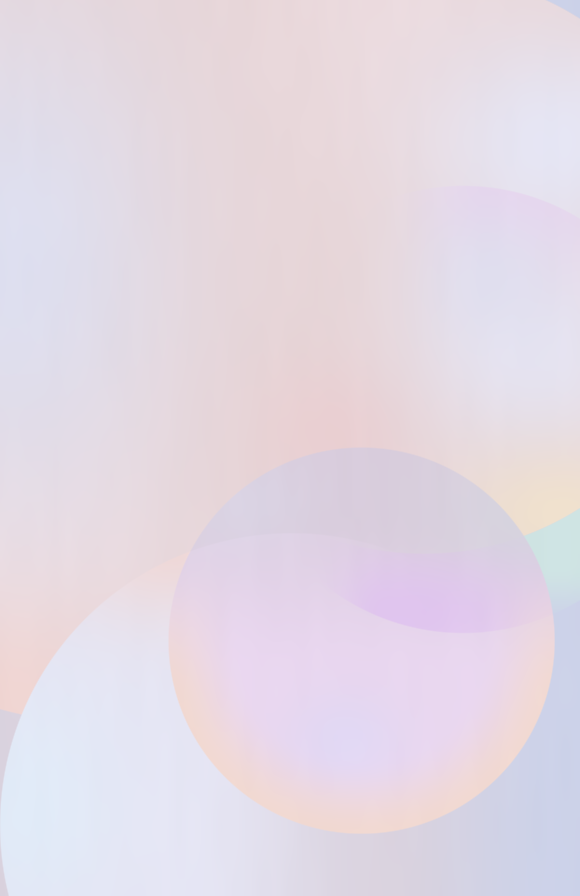
Write a Shadertoy shader that draws this background.

```glsl
// Pastel gradient backdrop of overlapping translucent discs.
// Each disc is a distance mask filled with soft elliptical glows; lower discs
// show through the lens in front, and faint vertical grain breaks up the ramps.

// Discs: centre xy, radius (canvas heights, origin at the lower left)
const vec3 ROSE_DISC  = vec3(0.130, 0.681, 0.490);
const vec3 SKY_DISC   = vec3(0.473, 0.706, 0.324);
const vec3 TINT_DISC  = vec3(0.517, 0.543, 0.2495);
const vec3 PEARL_DISC = vec3(0.3255, 0.0794, 0.3255);
const vec3 LENS_DISC  = vec3(0.4036, 0.285, 0.2155);

const vec3 MAUVE      = vec3(0.855, 0.825, 0.872);
const vec3 PERIWINKLE = vec3(0.800, 0.823, 0.912);
const vec3 MINT       = vec3(0.810, 0.892, 0.890);
const vec3 ROSE       = vec3(0.906, 0.832, 0.838);
const vec3 CORAL      = vec3(0.918, 0.795, 0.805);
const vec3 BLUSH      = vec3(0.930, 0.865, 0.880);
const vec3 PEACH      = vec3(0.945, 0.835, 0.820);
const vec3 CREAM      = vec3(0.940, 0.882, 0.805);
const vec3 LAVENDER   = vec3(0.870, 0.875, 0.940);
const vec3 PEARL      = vec3(0.900, 0.900, 0.957);
const vec3 ICE        = vec3(0.878, 0.922, 0.972);
const vec3 ORCHID     = vec3(0.905, 0.830, 0.932);
const vec3 VIOLET     = vec3(0.875, 0.760, 0.938);
const vec3 LENS_TOP   = vec3(0.848, 0.800, 0.862);
const vec3 LENS_LOW   = vec3(0.914, 0.842, 0.938);
const vec3 LENS_BLUE  = vec3(0.875, 0.848, 0.960);

const float GRAIN_AMOUNT = 0.008;
const vec2  GRAIN_SCALE  = vec2(65.0, 13.0);

float hash(vec2 p) {
    return fract(sin(dot(p, vec2(127.1, 311.7))) * 43758.5453);
}

float noise(vec2 p) {
    vec2 i = floor(p), f = fract(p);
    f = f * f * (3.0 - 2.0 * f);
    return mix(mix(hash(i), hash(i + vec2(1, 0)), f.x),
               mix(hash(i + vec2(0, 1)), hash(i + vec2(1, 1)), f.x), f.y);
}

// Antialiased coverage of a disc
float cover(vec2 p, vec3 disc) {
    return clamp(0.5 + (disc.z - length(p - disc.xy)) * iResolution.y / 1.5, 0.0, 1.0);
}

// Elliptical falloff around a centre
float glow(vec2 p, vec2 centre, vec2 radius) {
    vec2 q = (p - centre) / radius;
    return exp(-dot(q, q));
}

vec3 floorColour(vec2 p, float tint) {
    vec3 col = mix(MAUVE, PERIWINKLE, smoothstep(0.42, 0.63, p.x));
    return mix(col, MINT, tint * smoothstep(0.30, 0.37, p.y));
}

vec3 upperColour(vec2 p, float sky, float tint) {
    vec3 col = ROSE;
    col = mix(col, BLUSH, 0.8 * glow(p, vec2(0.44, 1.02), vec2(0.14, 0.20)));
    col = mix(col, BLUSH, 0.9 * glow(p, vec2(0.03, 0.38), vec2(0.15, 0.16)));
    col = mix(col, LAVENDER, glow(p, vec2(0.01, 0.71), vec2(0.19, 0.30)));
    col = mix(col, PEACH, 0.9 * glow(p, vec2(0.0, 0.21), vec2(0.15, 0.11)));
    col = mix(col, CORAL, 0.7 * glow(p, vec2(0.378, 0.52), vec2(0.09, 0.08)));
    // Cool light and warm lower rim of the right-hand disc
    col = mix(col, PEARL, sky * glow(p, vec2(0.62, 0.84), vec2(0.15, 0.13)));
    col = mix(col, PEARL, 0.9 * sky * glow(p, vec2(0.60, 0.61), vec2(0.14, 0.13)));
    col = mix(col, CREAM, sky * glow(p, vec2(0.625, 0.425), vec2(0.11, 0.07)));
    // Tinted disc overlapping it, dissolving to the left
    float fade = tint * smoothstep(0.42, 0.54, p.x);
    col = mix(col, ORCHID, 0.9 * fade * glow(p, vec2(0.575, 0.785), vec2(0.16, 0.09)));
    return mix(col, LAVENDER, 0.75 * tint * glow(p, vec2(0.547, 0.69), vec2(0.075, 0.08)));
}

vec3 pearlColour(vec2 p) {
    vec3 col = mix(PEARL, ICE, 0.9 * glow(p, vec2(0.03, 0.10), vec2(0.10, 0.13)));
    return mix(col, PEACH, 0.85 * glow(p, vec2(0.19, 0.40), vec2(0.13, 0.09)));
}

vec3 lensColour(vec2 p, float sky, float tint, float pearl) {
    float low = smoothstep(0.43, 0.25, p.y);
    low = mix(low, 1.0, 0.35 * pearl * smoothstep(0.52, 0.30, p.x));
    vec3 col = mix(LENS_TOP, LENS_LOW, low);
    col = mix(col, LAVENDER, 0.4 * glow(p, vec2(0.27, 0.44), vec2(0.07, 0.06)));
    col = mix(col, MINT, 0.35 * glow(p, vec2(0.58, 0.43), vec2(0.08, 0.08)));
    col = mix(col, MAUVE, 0.35 * sky * smoothstep(0.38, 0.52, p.x));
    // Violet crescent where the tinted disc leaves the right-hand one
    float crescent = tint * (1.0 - sky) * smoothstep(0.34, 0.43, p.x);
    col = mix(col, VIOLET, 0.85 * crescent * glow(p, vec2(0.45, 0.315), vec2(0.15, 0.065)));
    col = mix(col, LENS_BLUE, 0.8 * glow(p, vec2(0.385, 0.175), vec2(0.06, 0.05)));
    // Warm rim along the lower half
    float rim = smoothstep(0.62, 1.02, length(p - LENS_DISC.xy) / LENS_DISC.z);
    return mix(col, PEACH + vec3(0.0, 0.015, 0.0), rim * smoothstep(0.38, 0.22, p.y));
}

void mainImage(out vec4 fragColor, in vec2 fragCoord) {
    vec2 p = fragCoord / iResolution.y;
    float sky = cover(p, SKY_DISC);
    float tint = cover(p, TINT_DISC);
    float pearl = cover(p, PEARL_DISC);

    // Stack from back to front
    vec3 col = floorColour(p, tint);
    col = mix(col, upperColour(p, sky, tint), max(sky, cover(p, ROSE_DISC)));
    col = mix(col, pearlColour(p), pearl * smoothstep(0.44, 0.20, p.x));
    col = mix(col, lensColour(p, sky, tint, pearl), cover(p, LENS_DISC));

    col += GRAIN_AMOUNT * (noise(p * GRAIN_SCALE) - 0.5);
    fragColor = vec4(col, 1.0);
}
```
